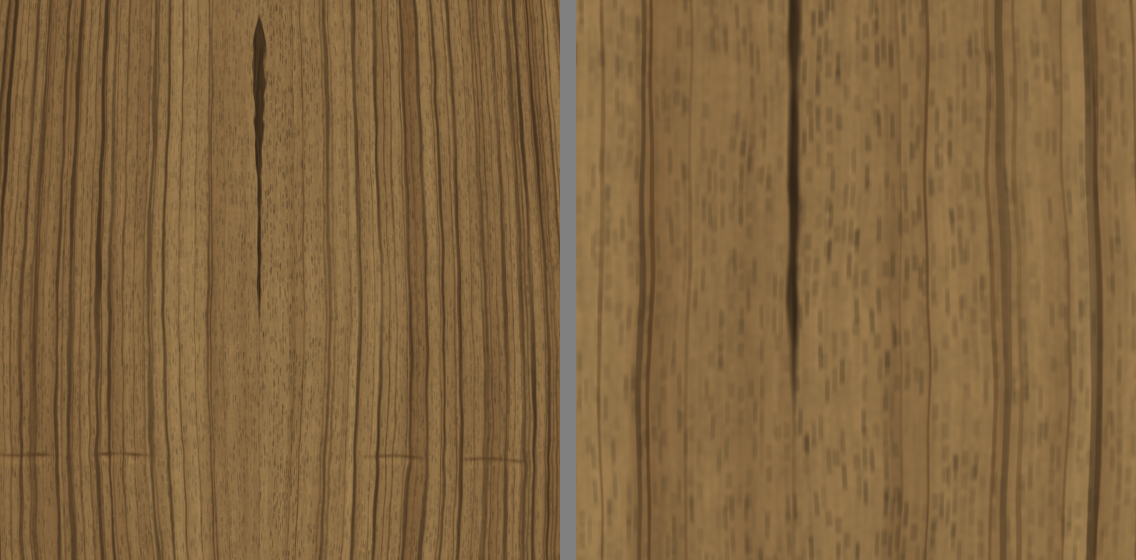
Left: the whole. Right: its middle third, enlarged.
Give the GLSL for this texture, as a WebGL 1 fragment shader.

```glsl
precision highp float;
// Striped zebrano veneer: two mirrored leaves meet at a seam with a dark streak.
// Jittered cells across a bent grain coordinate give the veins and the bands
// between them; gradient noise adds wobble, fibres and mottling.
uniform vec2 u_resolution;

float hash(vec2 p) {
  vec3 q = fract(vec3(p.xyx) * 0.1031);
  q += dot(q, q.yzx + 33.33);
  return fract((q.x + q.y) * q.z);
}

vec2 gradient(vec2 cell) {
  float angle = 6.2832 * hash(cell + 71.0);
  return vec2(cos(angle), sin(angle));
}

// Gradient noise, roughly -0.7 to 0.7
float noise(vec2 p) {
  vec2 i = floor(p), f = p - i;
  vec2 u = f * f * f * (f * (f * 6.0 - 15.0) + 10.0);
  vec2 e = vec2(1.0, 0.0);
  float low = mix(dot(gradient(i), f), dot(gradient(i + e.xy), f - e.xy), u.x);
  float high = mix(dot(gradient(i + e.yx), f - e.yx), dot(gradient(i + e.xx), f - e.xx), u.x);
  return mix(low, high, u.y);
}

// Veins at grain position s: x = dark core, y = brown halo, z = band tone.
// stretch is cells per canvas unit, so widths stay in canvas units.
vec3 veins(float s, float stretch, float y, float width, float seed) {
  float pixel = 1.0 / u_resolution.x;
  vec3 result = vec3(0.0);
  for (int i = -1; i <= 1; i++) {
    float id = floor(s) + float(i);
    float center = id + 0.5 + 0.7 * (hash(vec2(id, seed)) - 0.5);
    float offset = (s - center) / stretch;
    offset += 0.0022 * noise(vec2(id * 3.7 + seed, y * 10.0));
    float size = hash(vec2(id, seed + 5.0));
    float w = width * mix(0.35, 1.0, size) * (0.85 + 0.9 * noise(vec2(id * 5.3 + seed, y * 5.0)));
    float strength = mix(0.5, 1.0, hash(vec2(id, seed + 9.0)));
    strength *= smoothstep(0.7, 1.0, abs(center) * 11.0 / max(11.0, seed));
    strength *= clamp(0.9 + 0.8 * noise(vec2(id * 2.9 + seed, y * 3.0)), 0.0, 1.0);
    float core = 1.0 - smoothstep(w - pixel, w + pixel * 1.2, abs(offset));
    float lean = offset * (size > 0.5 ? 1.0 : -1.0);
    float halo = exp(-abs(lean) / (lean > 0.0 ? 0.007 : 0.002));
    result.x = max(result.x, core * strength);
    result.y = max(result.y, halo * strength);
    float tone = hash(vec2(id, seed + 13.0));
    result.z = mix(result.z, tone, smoothstep(-0.0015, 0.0015, offset));
  }
  return result;
}

// Short dark dashes in staggered columns
float pores(vec2 uv, vec2 count) {
  vec2 p = uv * count;
  float column = floor(p.x);
  p.y += 17.0 * hash(vec2(column, 3.0));
  vec2 f = abs(fract(p) - 0.5);
  float present = smoothstep(0.5, 0.95, hash(vec2(column, floor(p.y))));
  return present * smoothstep(0.5, 0.15, f.x) * smoothstep(0.5, 0.2, f.y);
}

void main() {
  vec2 uv = gl_FragCoord.xy / u_resolution;
  float d = uv.x - 0.463;
  float fromSeam = abs(d);
  float rightLeaf = smoothstep(-0.001, 0.001, d);

  // Grain bows outward in the middle and closes in toward the foot of the seam
  float foot = pow(1.0 - uv.y, 4.0);
  float bent = d * (1.0 + 0.1 * uv.y * uv.y + 0.35 * exp(-6.0 * fromSeam) * foot);
  float knotY = 0.188 - 0.03 * max(d - 0.1, 0.0) + 0.006 * noise(vec2(uv.x * 12.0, 4.0));
  float knotGap = uv.y - knotY;
  bent += 0.006 * noise(vec2(d * 9.0, uv.y * 3.5));
  bent += 0.0025 * noise(vec2(uv.x * 24.0, uv.y * 15.0));
  bent += 0.006 * exp(-knotGap * knotGap * 1500.0) * noise(vec2(d * 28.0, uv.y * 12.0));

  // Stripes crowd together away from the seam
  float s = bent * (11.0 + 24.0 * abs(bent));
  float stretch = 11.0 + 48.0 * abs(bent);
  vec3 bold = veins(s, stretch, uv.y, 0.0042, 2.0);
  vec3 fine = veins(s * 2.2, stretch * 2.2, uv.y, 0.0016, 23.0);

  // Bands of tan and reddish brown
  float plain = 1.0 - smoothstep(0.06, 0.12, fromSeam);
  float tone = mix(0.7 * bold.z + 0.3 * fine.z, 0.55 + 0.12 * rightLeaf, plain);
  tone += 0.35 * noise(vec2(bent * 45.0, uv.y * 1.5));
  vec3 color = mix(vec3(0.465, 0.345, 0.21), vec3(0.60, 0.48, 0.305), clamp(tone, 0.0, 1.0));

  // Fibres, mottling and pores
  float fibre = noise(vec2(bent * 130.0, uv.y * 5.0)) + 0.8 * noise(vec2(bent * 290.0, uv.y * 22.0));
  float mottle = noise(uv * vec2(30.0, 45.0)) + noise(uv * vec2(210.0, 170.0));
  color *= 1.0 + 0.075 * fibre + 0.045 * mottle;
  float grainX = bent + 0.5;
  float dashes = pores(vec2(grainX, uv.y), vec2(240.0, 48.0));
  dashes += 0.7 * pores(vec2(grainX + 0.37, uv.y), vec2(170.0, 75.0));
  color *= 1.0 - dashes * mix(0.13, 0.19, rightLeaf * plain);

  // Veins: soft brown stain, then dark cores
  color = mix(color, vec3(0.37, 0.25, 0.135), 0.55 * bold.y + 0.22 * fine.y * (1.0 - bold.y));
  color = mix(color, vec3(0.32, 0.22, 0.125), 0.7 * fine.x);
  color = mix(color, vec3(0.225, 0.165, 0.10), 0.85 * bold.x);

  // Horizontal scars across the outer stripes
  float scar = smoothstep(0.17, 0.22, fromSeam) * (1.0 - smoothstep(0.27, 0.31, fromSeam));
  scar += smoothstep(0.34, 0.39, fromSeam) * (1.0 - smoothstep(0.44, 0.50, fromSeam));
  scar *= 0.65 + 0.7 * noise(vec2(uv.x * 35.0, 8.0));
  color = mix(color, vec3(0.30, 0.20, 0.11), 0.7 * scar * exp(-knotGap * knotGap * 90000.0));
  color *= 1.0 + 0.10 * scar * exp(-pow((knotGap + 0.011) * 150.0, 2.0));

  // Tapering dark streak on the seam, thin joint below it
  float streakWidth = 0.003 + 0.008 * smoothstep(0.62, 0.9, uv.y);
  streakWidth *= smoothstep(0.38, 0.5, uv.y) * (1.0 - smoothstep(0.92, 0.985, uv.y));
  streakWidth *= 1.0 + 0.7 * noise(vec2(d * 90.0, uv.y * 30.0));
  float streakX = abs(d + 0.003 * noise(vec2(2.0, uv.y * 9.0)));
  float streak = 1.0 - smoothstep(streakWidth - 0.002, streakWidth + 0.002, streakX);
  streak *= smoothstep(0.0, 0.003, streakWidth) * (0.85 + 0.3 * fibre);
  color = mix(color, vec3(0.20, 0.145, 0.085), clamp(streak, 0.0, 0.95));
  color *= 1.0 - 0.10 * (1.0 - smoothstep(0.0005, 0.002, fromSeam));

  gl_FragColor = vec4(color, 1.0);
}
```
